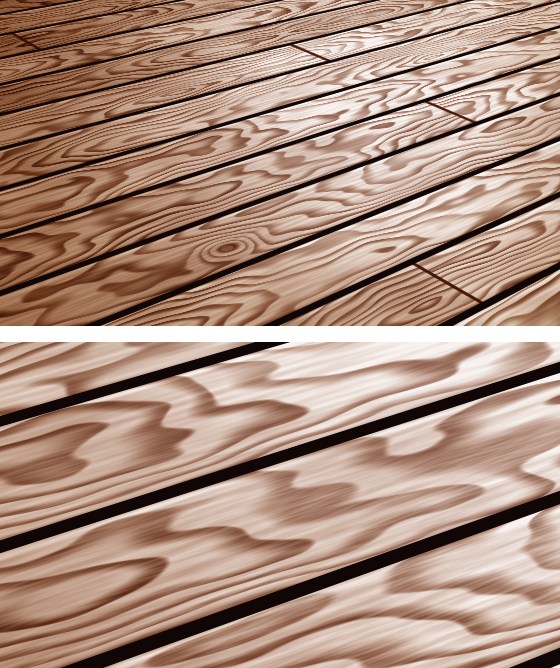
Top: the whole. Bottom: its middle third, enlarged.
Write a WebGL 2 fragment shader that draws this texture.

```glsl
#version 300 es
precision highp float;
// Oak deck boards receding in perspective: the floor is unprojected to board
// coordinates (t along, n across), then each board gets warped ring grain,
// pores, end joints, a tone of its own and a soft sheen from the window light.
uniform vec2 u_resolution;
out vec4 outColor;

float hash(vec2 p) {
    return fract(sin(dot(p, vec2(127.1, 311.7))) * 43758.55);
}

vec2 gradient(vec2 cell) {
    float a = 6.2832 * hash(cell);
    return vec2(cos(a), sin(a));
}

float gradientNoise(vec2 p) {
    vec2 i = floor(p), f = fract(p);
    vec2 u = f * f * f * (f * (f * 6.0 - 15.0) + 10.0);
    vec2 ex = vec2(1, 0), ey = vec2(0, 1);
    float low = mix(dot(gradient(i), f), dot(gradient(i + ex), f - ex), u.x);
    float high = mix(dot(gradient(i + ey), f - ey), dot(gradient(i + 1.0), f - 1.0), u.x);
    return mix(low, high, u.y);
}

// Unprojects screen to floor: x runs along the boards, y counts them
vec2 floorCoords(vec2 p) {
    float depth = p.y + 1.0424 - 0.0437 * p.x;
    return vec2(5.3 * (p.x + 2.12), -19.74 * (1.0 - 0.206 * p.x)) / depth + vec2(0, 18.16);
}

// Growth-ring count: long nested ellipses bent by noise
float ringField(vec2 q, vec2 seed) {
    vec2 heart = vec2(mix(4.0, 20.0, hash(seed + 3.0)), mix(0.2, 0.8, hash(seed + 7.0)));
    vec2 shift = seed * vec2(17.3, 9.1);
    float rings = 11.0 * length((q - heart) * vec2(0.085, 1.0));
    rings += 3.2 * gradientNoise(q * vec2(0.45, 1.7) + shift);
    return rings + 0.7 * gradientNoise(q * vec2(1.6, 5.0) + shift);
}

void main() {
    vec2 p = gl_FragCoord.xy / u_resolution.y;
    p.y = 1.0 - p.y;
    vec2 plane = floorCoords(p);
    vec2 soft = fwidth(plane);
    float row = floor(plane.y);
    vec2 q = vec2(plane.x, plane.y - row);

    // Every third row is made of two boards meeting at a joint
    float jointed = 1.0 - step(0.5, mod(row - 1.0, 3.0));
    float joint = 16.0 - 1.333 * abs(row - 5.5);
    vec2 seed = vec2(row, jointed * step(joint, q.x));

    // Ring grain, with a knot on one board
    float rings = ringField(q, seed);
    vec2 toKnot = (q - vec2(8.45, 0.62)) * vec2(1.0, 2.1);
    float knot = exp(-5.0 * dot(toKnot, toKnot)) * (1.0 - step(0.5, abs(row - 8.0)));
    rings += 4.5 * knot;
    float phase = fract(rings);
    float lateWood = smoothstep(0.35, 0.85, phase) * (1.0 - smoothstep(0.88, 1.0, phase));
    float detail = 1.0 - smoothstep(0.35, 1.1, fwidth(rings));
    lateWood = mix(0.3, lateWood, detail);

    // Pores and streaks drawn out along the grain
    vec2 offset = seed * 31.7;
    float pores = gradientNoise(q * vec2(5.0, 60.0) + offset);
    pores *= 1.0 - smoothstep(0.25, 0.9, 60.0 * soft.y);
    float streaks = gradientNoise(q * vec2(1.2, 24.0) + offset);
    float strength = 0.75 + 0.7 * gradientNoise(q * vec2(0.6, 2.5) + offset + 5.0);

    // Soft sheen, darker toward the far left corner
    vec2 toSheen = (p - vec2(1.12, 0.38)) * vec2(1.0, 1.25);
    float sheen = exp(-1.5 * dot(toSheen, toSheen));
    float light = 0.58 + 0.29 * sheen - 0.12 * exp(-3.0 * dot(p, p));
    light += 0.06 * smoothstep(0.7, 1.7, p.x);
    light += 0.12 * (hash(seed + 11.0) - 0.5);
    light += 0.09 * gradientNoise(q * vec2(0.5, 1.2) + offset + 9.0);

    float tone = light + 0.05 - 0.36 * lateWood * strength;
    tone += 0.16 * pores * (0.5 + lateWood) + 0.10 * streaks;
    tone -= 0.22 * smoothstep(0.8, 1.0, knot);

    // Bevelled edges, black gaps between rows and thin end joints
    float edge = min(q.y, 1.0 - q.y);
    tone += 0.10 * exp(-pow((q.y - 0.075) / 0.022, 2.0));
    tone -= 0.12 * (1.0 - smoothstep(0.0, 0.06, 1.0 - q.y - 0.04));
    float seam = jointed * (1.0 - smoothstep(0.012, 0.012 + 1.2 * soft.x, abs(q.x - joint)));
    tone = mix(tone, 0.16, 0.85 * seam);
    float gap = 1.0 - smoothstep(0.047 - 0.5 * soft.y, 0.047 + 0.5 * soft.y, edge);

    // One brown ramp, warmer in shade and paler in the sheen
    vec3 warmth = mix(vec3(1.0, 1.75, 2.5), vec3(1.0, 1.65, 2.0), sheen);
    vec3 wood = pow(vec3(clamp(tone, 0.08, 0.97)), warmth);
    outColor = vec4(mix(wood, vec3(0.06, 0.025, 0.02), gap), 1.0);
}
```
